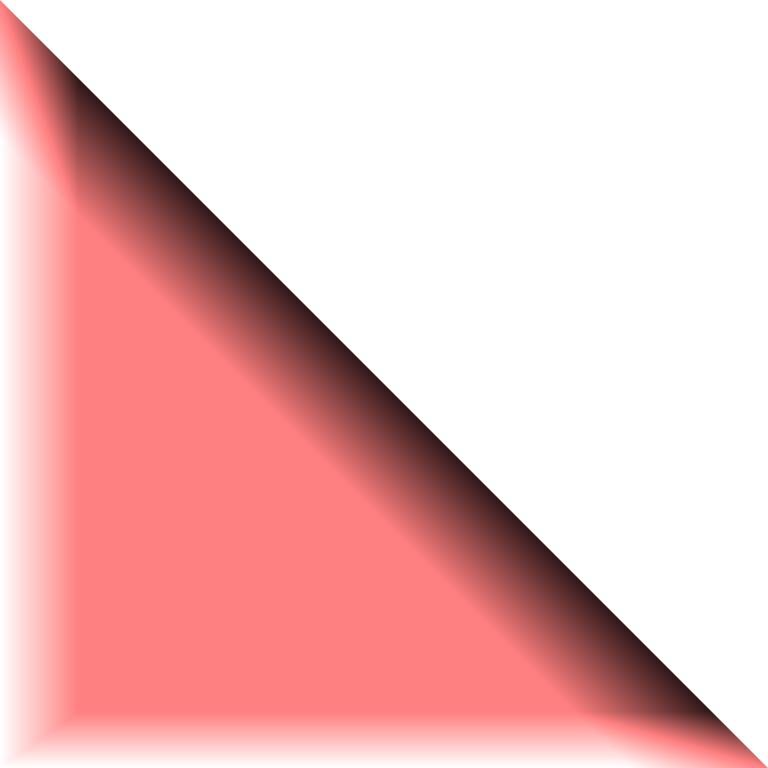
Reproduce this background procedurally as a Shadertoy shader.

```glsl
// A bevelled coral right triangle on white, lit from the left and bottom, dark along its slope.

// Falls in a straight line from 1 at the edge to 0 at the given width.
float bevel(float edgeDistance, float width) {
    return clamp(1.0 - edgeDistance / width, 0.0, 1.0);
}

void mainImage(out vec4 fragColor, in vec2 fragCoord) {
    vec2 uv = fragCoord / iResolution.xy;
    vec3 white = vec3(1.0);
    vec3 coral = vec3(1.0, 0.5, 0.5);

    // Depth below the slope, measured along an axis
    float depth = 1.0 - uv.x - uv.y;

    // The lit sides meet in a mitre and cancel the shadow at the sharp corners
    float light = max(bevel(uv.x, 0.102), bevel(uv.y, 0.073));
    float shadow = bevel(depth, 0.18);
    float shade = shadow - light;

    vec3 face = coral * (1.0 - 0.81 * max(shade, 0.0));
    face = mix(face, white, max(-shade, 0.0));

    // Smooth slope edge
    float pixel = 1.0 / min(iResolution.x, iResolution.y);
    float inside = smoothstep(-pixel, pixel, depth);
    fragColor = vec4(mix(white, face, inside), 1.0);
}
```
